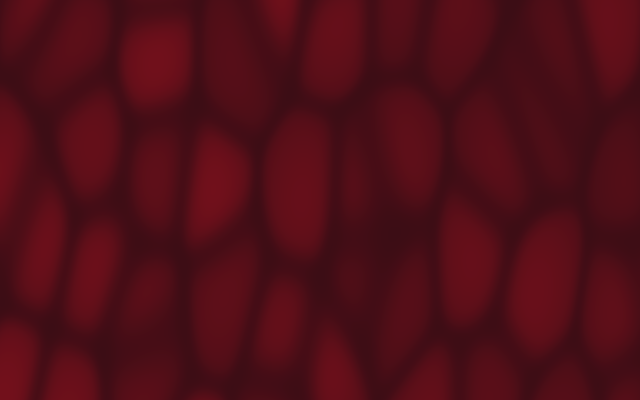
This texture is drawn by a WebGL 1 fragment shader. Its source:

```glsl
precision highp float;
// Dark red hide of soft, upright, elongated cells with blurred dark seams.
// Jittered cell centres are blended by Gaussian weights; where no single
// centre dominates, the surface sinks into shadow.

uniform vec2 u_resolution;

float hash(vec2 p) {
  return fract(sin(dot(p, vec2(127.1, 311.7))) * 43758.5453);
}

// Height of the padded surface: 0 in the seams, up to 1 on the brightest cells.
float softCells(vec2 p) {
  vec2 base = floor(p);
  float total = 0.0;
  float squares = 0.0;
  float glow = 0.0;

  for (int j = -2; j <= 2; j++) {
    for (int i = -2; i <= 2; i++) {
      vec2 cell = base + vec2(float(i), float(j));
      vec2 jitter = vec2(hash(cell), hash(cell + 37.3));
      vec2 d = p - cell - 0.5 - (jitter - 0.5) * 0.85;

      // Each cell leans a little, mostly to the right.
      d.x -= d.y * (hash(cell + 71.9) - 0.35) * 0.5;
      float dist2 = dot(d, d);
      float weight = exp(-6.0 * dist2);
      float tint = mix(0.5, 1.1, hash(cell + 13.7));

      total += weight;
      squares += weight * weight;
      glow += weight * tint * exp(-1.1 * dist2);
    }
  }

  // Dominance is 1 inside a cell, one half on a seam, less at a corner.
  float dominance = squares / (total * total);
  return smoothstep(0.2, 1.0, dominance) * glow / total;
}

void main() {
  vec2 uv = gl_FragCoord.xy / u_resolution.y;
  float height = softCells(uv * vec2(6.0, 3.1) + vec2(4.3, 9.6));

  vec3 seamColor = vec3(0.235, 0.050, 0.082);
  vec3 cellColor = vec3(0.440, 0.062, 0.105);
  gl_FragColor = vec4(mix(seamColor, cellColor, height), 1.0);
}
```
